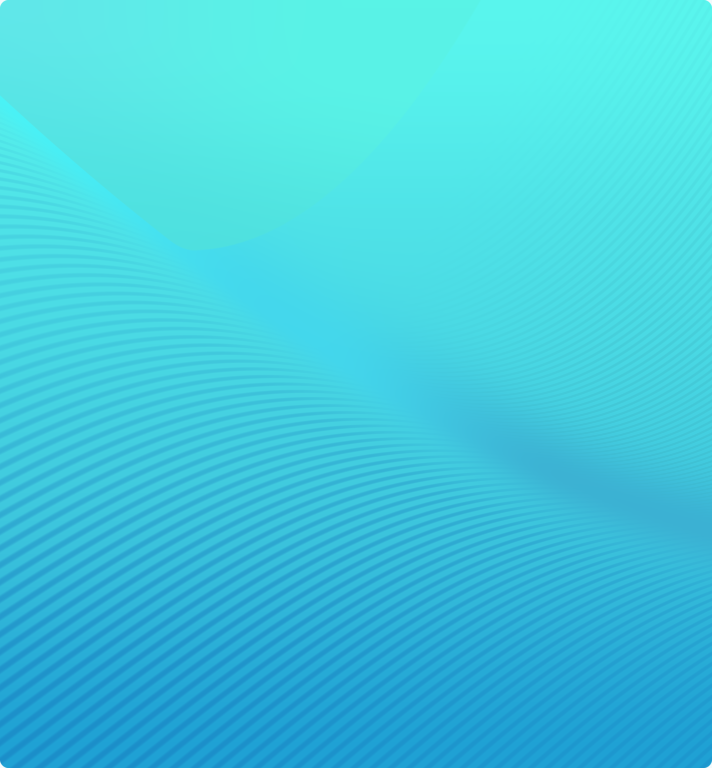
Give the GLSL for this background, as a WebGL 2 fragment shader.

```glsl
#version 300 es
precision highp float;

uniform vec2 u_resolution;
out vec4 fragColor;

// Backdrop stops, top to bottom
const vec3 SKY_TOP = vec3(0.35, 0.96, 0.93);
const vec3 SKY_UPPER = vec3(0.30, 0.87, 0.90);
const vec3 SKY_LOWER = vec3(0.25, 0.79, 0.87);
const vec3 SKY_BASE = vec3(0.12, 0.63, 0.83);

// Fold colours, left to right
const vec3 FOLD_CYAN = vec3(0.28, 0.95, 0.97);
const vec3 FOLD_SKY = vec3(0.26, 0.84, 0.93);
const vec3 FOLD_DUSK = vec3(0.23, 0.68, 0.82);

// Corner petal colours
const vec3 PETAL_LEFT = vec3(0.38, 0.90, 0.91);
const vec3 PETAL_RIGHT = vec3(0.35, 0.95, 0.90);
const vec3 PETAL_TIP = vec3(0.31, 0.88, 0.87);

const vec3 WAVE_INK = vec3(0.09, 0.47, 0.74);
const vec3 RIPPLE_INK = vec3(0.22, 0.66, 0.72);
const vec3 PAPER = vec3(0.95, 0.98, 0.99);

const vec3 FOLD_CURVE = vec3(0.124, 0.93, -0.3425); // quadratic coefficients
const vec2 PETAL_LOW = vec2(0.247, 0.326);          // lowest point of the petal
const float PETAL_BEND = 2.27;
const vec2 FOLD_ABOVE = vec2(0.09, 0.06);           // spread at left and right
const vec2 FOLD_BELOW = vec2(0.028, 0.042);
const float WAVE_DENSITY = 31.0;
const float WAVE_CROWDING = 9.5;
const float WAVE_TILT = 70.0;
const float RIPPLE_DENSITY = 25.0;
const float RIPPLE_CROWDING = 18.4;
const float RIPPLE_TILT = 100.0;
const float CROWD_RANGE = 0.053;
const float CORNER_RADIUS = 0.012;

vec3 backdrop(float y) {
    vec3 c = mix(SKY_TOP, SKY_UPPER, smoothstep(0.0, 0.40, y));
    c = mix(c, SKY_LOWER, smoothstep(0.32, 0.70, y));
    return mix(c, SKY_BASE, smoothstep(0.60, 1.0, y));
}

float foldHeight(float x) {
    return FOLD_CURVE.x + x * (FOLD_CURVE.y + x * FOLD_CURVE.z);
}

float smoothMin(float a, float b, float k) {
    float h = max(k - abs(a - b), 0.0) / k;
    return min(a, b) - h * h * k * 0.25;
}

// Line index that grows with distance from the fold, denser close to it
float linePhase(float dist, float density, float crowding) {
    return dist * density + crowding * log(1.0 + dist / CROWD_RANGE);
}

// Soft stripe that fades where it is too fine to resolve
float stripe(float phase) {
    float wave = 0.5 + 0.5 * cos(6.28318 * phase);
    return smoothstep(0.3, 1.0, wave) * (1.0 - smoothstep(0.35, 0.65, fwidth(phase)));
}

void main() {
    float pixel = 1.0 / u_resolution.y;
    vec2 p = gl_FragCoord.xy * pixel;
    float aspect = u_resolution.x * pixel;
    p.y = 1.0 - p.y; // measured downwards from the top edge
    float fold = foldHeight(p.x);
    float depth = p.y - fold;
    vec3 color = backdrop(p.y);

    // Glowing fold, sharper on its lower side
    vec3 foldColor = mix(FOLD_CYAN, FOLD_SKY, smoothstep(0.0, 0.36, p.x));
    foldColor = mix(foldColor, FOLD_DUSK, smoothstep(0.42, 0.74, p.x));
    vec2 side = depth < 0.0 ? FOLD_ABOVE : FOLD_BELOW;
    float spread = mix(side.x, side.y, smoothstep(0.35, 0.8, p.x));
    float glow = exp(-depth * depth / (spread * spread));
    color = mix(color, foldColor, 0.85 * glow);

    // Broad waves under the fold
    float below = max(depth, 0.0);
    float wavePhase = linePhase(below, WAVE_DENSITY, WAVE_CROWDING) + WAVE_TILT * p.x;
    float waveAlpha = mix(0.13, 0.46, smoothstep(0.35, 0.9, p.y));
    waveAlpha *= smoothstep(0.0, 0.11, below);
    waveAlpha *= 1.0 - 0.5 * smoothstep(1.1, 1.8, p.x + p.y);
    color = mix(color, WAVE_INK, waveAlpha * stripe(wavePhase));

    // Fine ripples over the fold, towards the right
    float above = max(-depth, 0.0);
    float ripplePhase = linePhase(above, RIPPLE_DENSITY, RIPPLE_CROWDING) - RIPPLE_TILT * p.x;
    float rippleAlpha = mix(0.10, 0.24, smoothstep(0.1, 0.5, p.y)) * smoothstep(0.0, 0.08, above);
    rippleAlpha *= smoothstep(0.68, 1.1, p.x + 0.5 * p.y);
    color = mix(color, RIPPLE_INK, rippleAlpha * stripe(ripplePhase));

    // Petal in the upper left corner
    float bend = p.x - PETAL_LOW.x;
    float petalEdge = smoothMin(fold, PETAL_LOW.y - PETAL_BEND * bend * bend, 0.012);
    float petalSlope = length(vec2(1.0, 2.0 * PETAL_BEND * max(bend, 0.0)));
    float petal = smoothstep(-pixel, pixel, (petalEdge - p.y) / petalSlope);
    vec3 petalColor = mix(PETAL_LEFT, PETAL_RIGHT, smoothstep(0.0, 0.45, p.x));
    petalColor = mix(petalColor, PETAL_TIP, smoothstep(0.05, 0.33, p.y - 0.2 * bend));
    color = mix(color, petalColor, 0.9 * petal);

    // Rounded canvas corners
    vec2 halfSize = 0.5 * vec2(aspect, 1.0);
    vec2 q = abs(p - halfSize) - halfSize + CORNER_RADIUS;
    float corner = length(max(q, 0.0)) - CORNER_RADIUS;
    color = mix(color, PAPER, smoothstep(-0.5 * pixel, pixel, corner));

    fragColor = vec4(color, 1.0);
}
```
